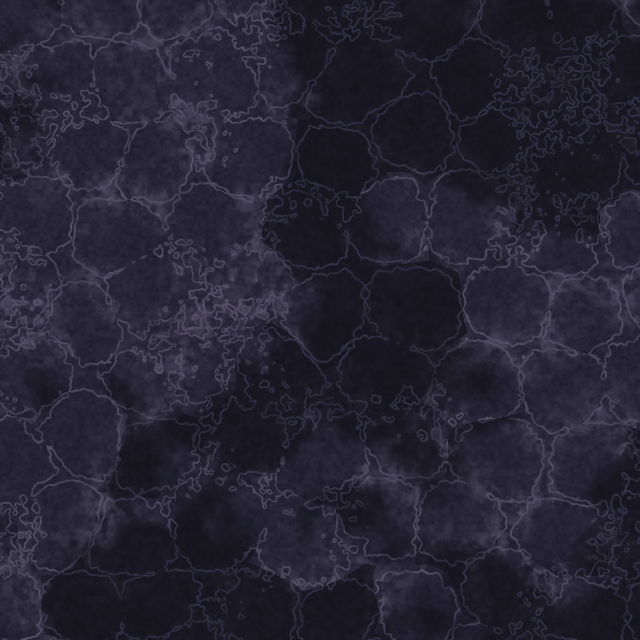
This texture is drawn by a Shadertoy shader. Its source:

```glsl
// Dark violet tissue of rounded cells with thin pale outlines, murky blotches and squiggly clusters.

const vec2 CELL_COUNT = vec2(7.6, 8.5);
const float CORNER_SHARPNESS = 9.0;
const float LINE_WIDTH = 0.0021;

const vec3 SHADOW = vec3(0.090, 0.087, 0.125);
const vec3 VIOLET = vec3(0.142, 0.133, 0.205);
const vec3 HAZE = vec3(0.262, 0.246, 0.325);
const vec3 DIM_LINE = vec3(0.205, 0.197, 0.285);
const vec3 PALE_LINE = vec3(0.335, 0.312, 0.395);

vec2 hash22(vec2 p) {
    vec3 q = fract(vec3(p.xyx) * vec3(0.1031, 0.1030, 0.0973));
    q += dot(q, q.yzx + 33.33);
    return fract((q.xx + q.yz) * q.zy);
}

float valueNoise(vec2 p) {
    vec2 i = floor(p), f = fract(p);
    f = f * f * (3.0 - 2.0 * f);
    float low = mix(hash22(i).x, hash22(i + vec2(1, 0)).x, f.x);
    float high = mix(hash22(i + vec2(0, 1)).x, hash22(i + vec2(1, 1)).x, f.x);
    return mix(low, high, f.y);
}

float layeredNoise(vec2 p, int octaves) {
    float sum = 0.0, weight = 0.5, total = 0.0;
    for (int i = 0; i < octaves; i++) {
        sum += weight * valueNoise(p);
        total += weight;
        weight *= 0.55;
        p = mat2(1.6, 1.2, -1.2, 1.6) * p + 17.3;
    }
    return sum / total;
}

// Jittered cell centre; odd rows are shifted by half a cell
vec2 cellSite(vec2 id, float jitter) {
    float rowShift = 0.5 * mod(id.y, 2.0);
    return id + vec2(rowShift, 0.0) + 0.5 + jitter * (hash22(id + 40.0) - 0.5);
}

// x: distance to the cell border with rounded corners, y: random value of the cell
vec2 roundedCells(vec2 p, float jitter) {
    vec2 base = floor(p), nearestId = base, nearest = vec2(0.0);
    float best = 1e5;
    for (int y = -1; y <= 1; y++)
    for (int x = -2; x <= 1; x++) {
        vec2 id = base + vec2(x, y);
        vec2 toSite = cellSite(id, jitter) - p;
        float d = dot(toSite, toSite);
        if (d < best) { best = d; nearest = toSite; nearestId = id; }
    }
    float sum = 0.0;
    for (int y = -2; y <= 2; y++)
    for (int x = -2; x <= 2; x++) {
        if (x == 0 && y == 0) continue;
        vec2 toSite = cellSite(nearestId + vec2(x, y), jitter) - p;
        float border = dot(0.5 * (nearest + toSite), normalize(toSite - nearest));
        sum += exp(-CORNER_SHARPNESS * border);
    }
    return vec2(-log(sum) / CORNER_SHARPNESS, hash22(nearestId + 91.0).y);
}

// Strength of the squiggly disturbance, in scattered patches
float clusterMask(vec2 uv) {
    return smoothstep(0.50, 0.80, layeredNoise(uv * 6.0 + 31.0, 2));
}

// Border field whose zero contour gives outlines and squiggles
vec2 outlineField(vec2 uv) {
    vec2 warp = vec2(valueNoise(uv * 22.0), valueNoise(uv * 22.0 + 50.0)) - 0.5;
    vec2 cells = roundedCells(uv * CELL_COUNT + 0.12 * warp + 3.0, 0.55);
    float wobble = layeredNoise(uv * 85.0 + 9.0, 2) - 0.5;
    float gap = 0.05 * (valueNoise(uv * 5.0 + 70.0) - 0.45);
    cells.x += gap + wobble * (0.10 + 1.5 * clusterMask(uv));
    return cells;
}

// Soft line on the zero contour, of even width in canvas units
float contourLine(vec2 uv, float value, float width) {
    float e = 0.0008;
    vec2 slope = vec2(outlineField(uv + vec2(e, 0)).x, outlineField(uv + vec2(0, e)).x) - value;
    float distanceToLine = abs(value) * e / max(length(slope), 4.0 * e);
    return 1.0 - smoothstep(0.15 * width, 1.35 * width, distanceToLine);
}

void mainImage(out vec4 fragColor, in vec2 fragCoord) {
    vec2 uv = fragCoord / iResolution.y;
    vec2 field = outlineField(uv);
    float line = contourLine(uv, field.x, LINE_WIDTH);

    // Large blotches with ragged rims, partly following single cells
    float blotch = layeredNoise(uv * 3.6 + 5.0, 6) + 0.14 * (field.y - 0.5);
    float light = smoothstep(0.37, 0.48, blotch);

    // Speckled haze, denser near borders and in clusters
    float cloud = smoothstep(0.36, 0.66, layeredNoise(uv * 13.0 + 63.0, 4));
    float nearBorder = 1.0 - smoothstep(0.0, 0.25, field.x);
    float speckle = smoothstep(0.28, 0.74, layeredNoise(uv * 80.0, 3));
    float haze = cloud * (0.36 + 0.5 * nearBorder) + 0.35 * clusterMask(uv);
    haze *= (0.12 + 1.0 * speckle) * (0.14 + 0.86 * light);

    vec3 color = mix(SHADOW, VIOLET, light);
    color = mix(color, HAZE, clamp(haze, 0.0, 1.0));

    // Outlines fade and break up in places
    float fade = 0.35 + 0.4 * valueNoise(uv * 30.0 + 12.0) + 0.4 * valueNoise(uv * 150.0);
    color = mix(color, mix(DIM_LINE, PALE_LINE, light), line * min(fade, 1.0));

    // Fine grain
    float grain = layeredNoise(uv * 170.0 + 7.0, 2) - 0.5;
    color += grain * mix(0.024, 0.065, light) * vec3(1.0, 0.95, 1.15);
    fragColor = vec4(color, 1.0);
}
```
